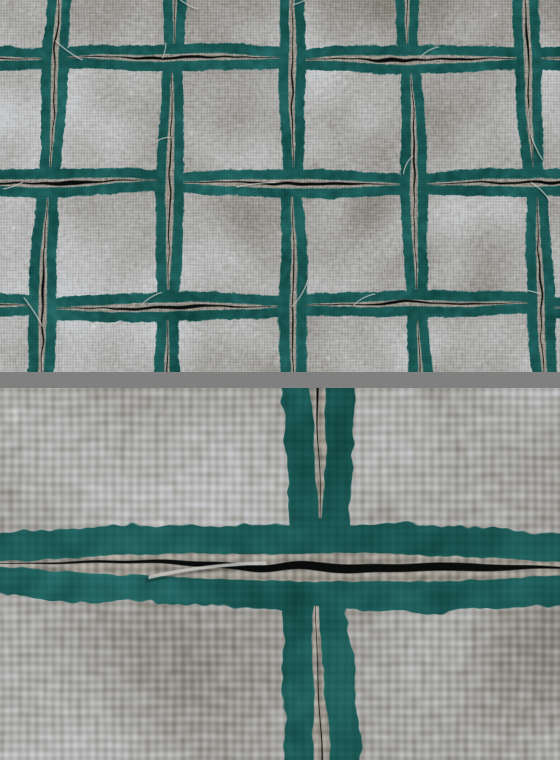
Top, the full canvas; bottom, a detail of the centre.
A Shadertoy shader for this pattern:

```glsl
// Woven linen with a staggered grid of slits, each outlined by teal paint bands.

const vec2 PITCH = vec2(0.328, 0.333);   // node spacing, in canvas heights
const vec2 CENTER = vec2(0.785, 0.512);  // a node holding a level slit
const float HALF_SLIT = 0.293;
const float BAND = 0.026;
const float THREADS = 130.0;             // weave threads per canvas height
const float TAU = 6.28319;

vec2 hash2(vec2 c) {
    vec3 a = fract(c.xyx * vec3(0.1031, 0.1030, 0.0973));
    a += dot(a, a.yzx + 33.33);
    return fract((a.xx + a.yz) * a.zy);
}

float cornerSlope(vec2 cell, vec2 f, vec2 corner) {
    return dot(hash2(cell + corner) * 2.0 - 1.0, f - corner);
}

float gradientNoise(vec2 p) {
    vec2 c = floor(p), f = p - c;
    vec2 u = f * f * f * (f * (f * 6.0 - 15.0) + 10.0);
    float low = mix(cornerSlope(c, f, vec2(0, 0)), cornerSlope(c, f, vec2(1, 0)), u.x);
    float high = mix(cornerSlope(c, f, vec2(0, 1)), cornerSlope(c, f, vec2(1, 1)), u.x);
    return mix(low, high, u.y);
}

float fill(float inside, float px) {
    return smoothstep(-px, px, inside);
}

// Masks of one slit along x: paint bands, bare lips, dark cut.
vec3 slitMasks(vec2 q, vec2 seed, float fray, float cutWidth, float px) {
    q.y += (seed.x - 0.5) * 0.03 * q.x + (seed.y - 0.5) * 0.010;
    float t = q.x / HALF_SLIT;
    float bulge = max(1.0 - t * t, 0.0);
    float gap = mix(0.002, 0.008 + 0.005 * seed.y, bulge);
    float across = abs(q.y);
    float paint = fill(gap + BAND + fray - across, px)
                * fill(HALF_SLIT + 0.014 - abs(q.x), px);
    float within = fill(HALF_SLIT - abs(q.x), px);
    float lip = fill(gap + fray * 0.5 - across, px) * within;
    float drift = gap * 0.9 * gradientNoise(vec2(q.x * 16.0, seed.x * 40.0));
    float slack = 0.6 + gradientNoise(vec2(q.x * 9.0, seed.y * 30.0));
    float cut = gap * cutWidth * bulge * slack;
    return vec3(paint, lip, fill(cut - abs(q.y - drift), px) * within);
}

// One loose curved yarn starting near a slit.
float looseYarn(vec2 q, vec2 seed, float width, float px) {
    q.x -= (seed.x - 0.5) * 0.36;
    float angle = TAU * seed.y, c = cos(angle), s = sin(angle);
    q = vec2(c * q.x + s * q.y, c * q.y - s * q.x);
    float reach = mix(0.04, 0.13, fract(seed.x * 7.3));
    float curl = (fract(seed.y * 9.1) - 0.5) * 1.2;
    float slope = 2.0 * curl * q.x / reach;
    float dist = abs(q.y - curl * q.x * q.x / reach) / sqrt(1.0 + slope * slope);
    return fill(width - dist, px) * fill(q.x, px) * fill(reach - q.x, px);
}

// Signed thread relief, faded where the canvas cannot resolve it.
float weave(vec2 p, float px) {
    vec2 phase = p * THREADS * TAU + 1.5 * gradientNoise(p * 14.0);
    float relief = 0.5 * (cos(phase.x) + cos(phase.y));
    return relief * smoothstep(0.55, 0.2, THREADS * px);
}

vec3 linen(vec2 p, float relief) {
    float folds = 0.50 * gradientNoise(p * 3.2 + 4.0) + 0.38 * gradientNoise(p * 8.0);
    float grain = 0.22 * gradientNoise(p * vec2(50.0, 120.0))
                + 0.22 * gradientNoise(p * vec2(130.0, 55.0) + 9.0);
    float light = 0.23 * smoothstep(0.55, 0.0, p.x) - 0.28 * smoothstep(0.85, 1.0, p.y);
    float tone = clamp(0.57 + folds + grain + light + 0.23 * relief, 0.0, 1.0);
    vec3 color = mix(vec3(0.48, 0.465, 0.43), vec3(0.64, 0.635, 0.62), min(tone * 2.0, 1.0));
    color = mix(color, vec3(0.78, 0.79, 0.80), max(tone * 2.0 - 1.0, 0.0));
    float slub = smoothstep(0.40, 0.55, gradientNoise(p * 38.0 + 2.0));
    return color + 0.06 * slub;
}

vec3 tealPaint(vec2 p, float relief) {
    float wash = 0.45 + 0.5 * gradientNoise(p * 9.0) + 0.4 * gradientNoise(p * 45.0);
    wash += 0.12 * relief;
    return mix(vec3(0.055, 0.25, 0.235), vec3(0.17, 0.45, 0.44), clamp(wash, 0.0, 1.0));
}

void mainImage(out vec4 fragColor, in vec2 fragCoord) {
    float px = 1.0 / iResolution.y;
    vec2 p = fragCoord * px;

    // Slight spread toward the bottom, plus hand-drawn wander.
    vec2 g = p - CENTER;
    g.x /= 1.035 - 0.077 * p.y;
    g += 0.010 * vec2(gradientNoise(p * 5.0), gradientNoise(p * 5.0 + 31.0));
    float fray = 0.006 * gradientNoise(p * 24.0) + 0.004 * gradientNoise(p * 85.0);

    // Slits alternate between level and upright from node to node.
    vec3 masks = vec3(0.0);
    float yarn = 0.0, yarnShadow = 0.0;
    vec2 nearest = floor(g / PITCH + 0.5);
    for (int j = -1; j <= 1; j++)
    for (int i = -1; i <= 1; i++) {
        vec2 node = nearest + vec2(i, j);
        vec2 d = g - node * PITCH;
        bool upright = mod(node.x + node.y, 2.0) > 0.5;
        vec2 q = upright ? d.yx : d;
        vec2 seed = hash2(node + 17.0), yarnSeed = hash2(node + 53.0);
        masks = max(masks, slitMasks(q, seed, fray, upright ? 0.28 : 0.50, px));
        yarn = max(yarn, looseYarn(q, yarnSeed, 0.0016, px));
        yarnShadow = max(yarnShadow, looseYarn(q + 0.003, yarnSeed, 0.002, px * 2.0));
    }

    // Layers from cloth up to loose yarn.
    float relief = weave(p, px);
    vec3 color = mix(linen(p, relief), tealPaint(p, relief), masks.x);
    float ribs = 0.5 + 0.5 * gradientNoise(p * 110.0) + 0.25 * relief;
    color = mix(color, mix(vec3(0.42, 0.41, 0.38), vec3(0.76, 0.74, 0.70), ribs), masks.y);
    color = mix(color, vec3(0.04, 0.045, 0.045), masks.z);
    color *= 1.0 - 0.25 * yarnShadow;
    color = mix(color, vec3(0.77, 0.77, 0.75), 0.85 * yarn);
    fragColor = vec4(color, 1.0);
}
```
